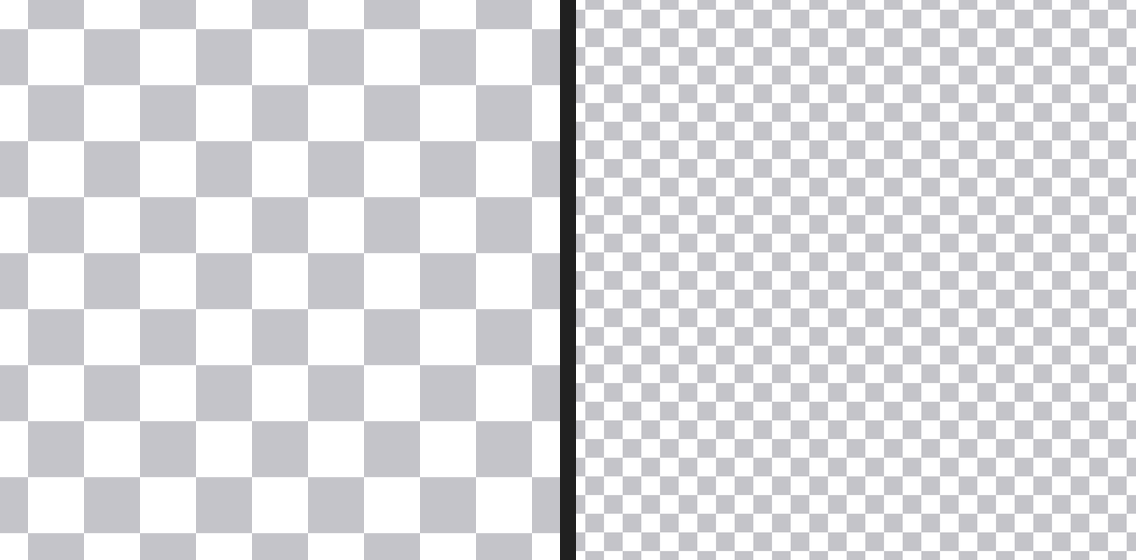
Left, the tile; right, the same tile 3 across and 3 down.
This pattern is drawn by a WebGL 2 fragment shader. Its source:

```glsl
#version 300 es
precision highp float;
// Flat grey and white checkerboard, shifted about half a cell from the corner.

uniform vec2 u_resolution;
out vec4 outColor;

const float CELLS = 10.0;                     // cells across and down; even, so it tiles
const vec2 FIRST_EDGE = vec2(0.5, 0.479);     // first cell edges from lower left, in cells
const float EDGE_PIXELS = 1.0;                // width of the smoothed edge
const vec3 WHITE = vec3(1.0);
const vec3 GREY = vec3(0.77, 0.77, 0.79);

// Signed distance to the nearest whole number, positive in even cells.
vec2 signedEdgeDistance(vec2 p) {
    return abs(mod(p - 0.5, 2.0) - 1.0) - 0.5;
}

void main() {
    vec2 uv = gl_FragCoord.xy / u_resolution;
    vec2 cellPos = uv * CELLS - FIRST_EDGE;

    // Smoothed square wave on each axis; their product is the checker.
    vec2 halfEdge = 0.5 * EDGE_PIXELS * CELLS / u_resolution;
    vec2 wave = clamp(signedEdgeDistance(cellPos) / halfEdge, -1.0, 1.0);
    float checker = 0.5 + 0.5 * wave.x * wave.y;

    outColor = vec4(mix(GREY, WHITE, checker), 1.0);
}
```
